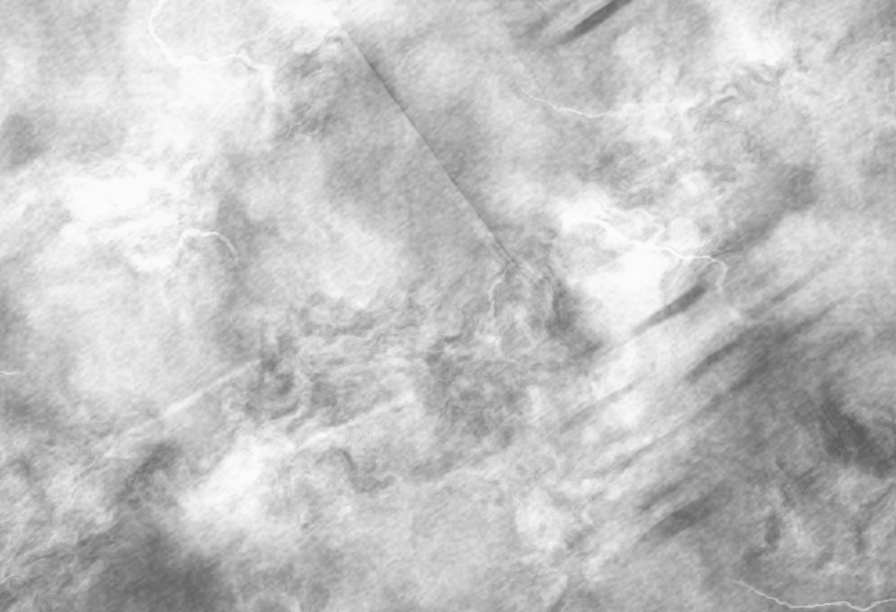
This texture is drawn by a WebGL 1 fragment shader. Its source:

```glsl
precision highp float;
// Draws a worn grey surface: cloudy mottling, slanted scratches, creases and fine grain.
uniform vec2 u_resolution;

float hash(vec2 cell) {
  return fract(sin(dot(cell, vec2(127.1, 311.7))) * 43758.5453);
}

float noise(vec2 p) {
  vec2 i = floor(p), f = fract(p);
  f = f * f * (3.0 - 2.0 * f);
  return mix(mix(hash(i), hash(i + vec2(1.0, 0.0)), f.x),
             mix(hash(i + vec2(0.0, 1.0)), hash(i + vec2(1.0, 1.0)), f.x), f.y);
}

mat2 rotation(float angle) {
  float c = cos(angle), s = sin(angle);
  return mat2(c, -s, s, c);
}

float fbm(vec2 p) {
  float sum = 0.0, weight = 0.5;
  for (int i = 0; i < 6; i++) {
    sum += weight * noise(p);
    p = rotation(0.6) * p * 2.03 + 17.3;
    weight *= 0.54;
  }
  return sum / 1.06;
}

// Soft round patch, 1 at the centre
float blob(vec2 p, vec2 centre, vec2 size) {
  vec2 d = (p - centre) / size;
  return exp(-dot(d, d));
}

// Distance to a segment, signed by side
float crease(vec2 p, vec2 a, vec2 b) {
  vec2 ab = b - a, ap = p - a;
  float t = clamp(dot(ap, ab) / dot(ab, ab), 0.0, 1.0);
  return length(ap - ab * t) * sign(ab.x * ap.y - ab.y * ap.x);
}

void main() {
  vec2 p = gl_FragCoord.xy / u_resolution.y;
  vec2 warp = vec2(fbm(p * 4.0 + 3.1), fbm(p * 4.0 + 41.7)) - 0.5;
  vec2 q = p + 0.22 * warp;
  vec2 slant = rotation(0.6) * p;

  // Light falls from the upper left to the lower right
  float tone = 0.765 + dot(p - vec2(0.73, 0.5), vec2(-0.11, 0.12));

  // Broad light and dark patches
  tone += 0.14 * blob(q, vec2(0.25, 0.85), vec2(0.22, 0.25));
  tone += 0.17 * blob(q, vec2(1.05, 0.52), vec2(0.14, 0.24));
  tone += 0.18 * blob(q, vec2(1.28, 0.95), vec2(0.09, 0.10));
  tone += 0.14 * blob(q, vec2(0.38, 0.20), vec2(0.13, 0.08));
  tone += 0.14 * blob(q, vec2(0.78, 0.18), vec2(0.07, 0.06));
  tone -= 0.22 * blob(q, vec2(0.28, 0.03), vec2(0.15, 0.08));
  tone -= 0.16 * blob(q, vec2(0.00, 0.50), vec2(0.07, 0.32));
  tone -= 0.12 * blob(q, vec2(1.30, 0.72), vec2(0.08, 0.06));
  tone -= 0.10 * blob(q, vec2(1.40, 0.35), vec2(0.15, 0.14));

  // Cloudy mottling with finer crumbs inside it
  tone += 0.55 * (fbm(q * 5.0 + 8.0) - 0.5);
  tone += 0.28 * (fbm(q * 13.0 + 29.0) - 0.5);
  float crumbArea = smoothstep(0.42, 0.66, fbm(p * 4.5 + 63.0));
  float crumbs = fbm(rotation(0.6) * q * vec2(34.0, 46.0));
  tone += crumbArea * 0.42 * (crumbs - 0.52);

  // Slanted scratches on the right and along the top
  float scratchArea = blob(p, vec2(1.10, 0.48), vec2(0.20, 0.17))
                    + blob(p, vec2(0.95, 0.98), vec2(0.10, 0.08))
                    + 0.6 * blob(p, vec2(1.02, 0.18), vec2(0.14, 0.10));
  float scratches = noise((slant + 0.03 * warp) * vec2(5.0, 48.0));
  tone -= 0.24 * scratchArea * smoothstep(0.55, 0.85, scratches);
  tone += 0.10 * scratchArea * smoothstep(0.45, 0.15, scratches);

  // Thin pale wisps
  float ridge = abs(noise(q * vec2(6.0, 9.0) + 11.0) - 0.5);
  float wispArea = smoothstep(0.48, 0.68, fbm(p * 3.0 + 90.0));
  tone += 0.15 * wispArea * smoothstep(0.045, 0.0, ridge);

  // Long crease with a shaded side, and two faint folds
  float fold = crease(p + 0.006 * warp, vec2(0.55, 0.97), vec2(0.83, 0.58));
  tone -= 0.09 * smoothstep(-0.002, 0.003, fold) * exp(-abs(fold) * 14.0);
  tone -= 0.10 * smoothstep(0.005, 0.0, abs(fold)) * noise(p * 30.0);
  float leftFold = crease(p + 0.03 * warp, vec2(0.20, 0.29), vec2(0.42, 0.41));
  float lowFold = crease(p + 0.03 * warp, vec2(0.48, 0.26), vec2(0.67, 0.35));
  tone += 0.10 * smoothstep(0.010, 0.0, min(abs(leftFold), abs(lowFold)));

  // Fine slanted grain
  float grain = noise(slant * vec2(90.0, 210.0)) + noise(p * 170.0 + 5.0) - 1.0;
  tone += 0.06 * grain;

  // Roll off the highlights and shadows
  tone = 0.36 + 0.60 * smoothstep(0.28, 1.08, tone) + 0.06 * (tone - 0.75);
  gl_FragColor = vec4(vec3(clamp(tone, 0.0, 1.0)), 1.0);
}
```
